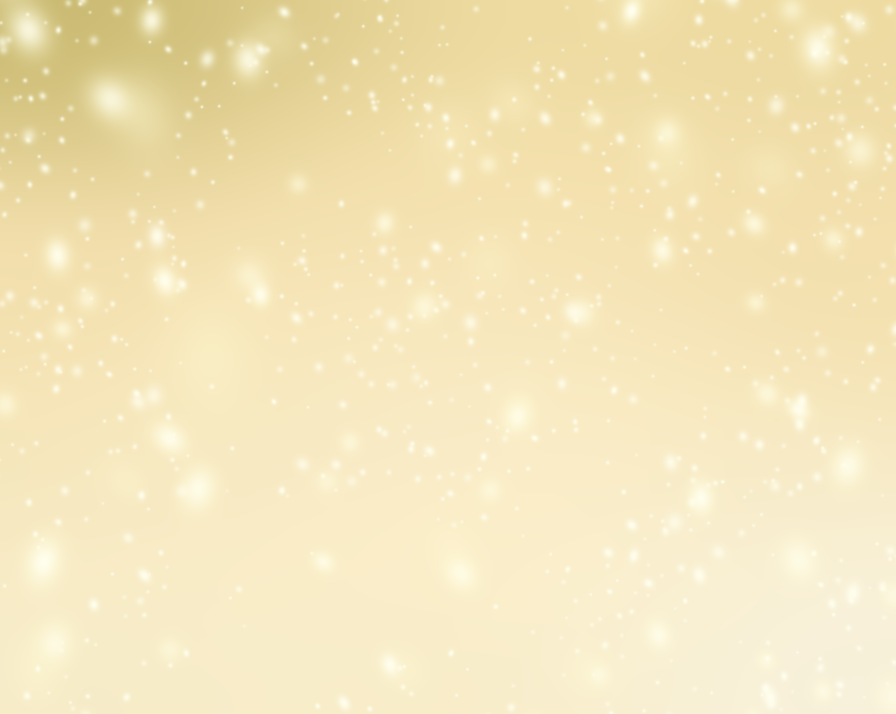
Write a Shadertoy shader that draws this background.

```glsl
// Warm cream-gold gradient scattered with soft glowing specks and hazy lights.

const vec3 TOP_COLOR    = vec3(0.930, 0.857, 0.630);
const vec3 MIDDLE_COLOR = vec3(0.955, 0.880, 0.685);
const vec3 BOTTOM_COLOR = vec3(0.968, 0.925, 0.785);
const vec3 CORNER_SHADE = vec3(0.770, 0.710, 0.420);
const vec3 CORNER_LIGHT = vec3(0.975, 0.950, 0.870);
const vec3 POOL_COLOR   = vec3(0.985, 0.935, 0.795);
const vec3 HALO_COLOR   = vec3(1.000, 0.980, 0.830);
const vec3 CORE_COLOR   = vec3(1.000, 1.000, 0.940);

// Cell sizes in canvas heights
const float FINE_CELL  = 0.022;
const float SPECK_CELL = 0.036;
const float BEAD_CELL  = 0.070;
const float GLOW_CELL  = 0.120;
const float HAZE_CELL  = 0.210;

const float CLUSTER_SCALE = 5.0;   // frequency of the speck clusters
const float CLUSTER_GAIN  = 2.2;   // contrast of the speck clusters
const float MOTTLE_AMOUNT = 0.012; // faint unevenness of the backdrop
const float MIN_STRENGTH  = 0.50;  // opacity of the faintest light

vec3 hash3(vec2 p) {
    vec3 q = fract(p.xyx * vec3(0.1031, 0.1030, 0.0973));
    q += dot(q, q.yxz + 33.33);
    return fract((q.xxy + q.yzz) * q.zyx);
}

float gradientDot(vec2 cell, vec2 offset) {
    float angle = 6.2832 * hash3(cell + 71.0).x;
    return dot(vec2(cos(angle), sin(angle)), offset);
}

float gradientNoise(vec2 p) {
    vec2 i = floor(p), f = fract(p);
    vec2 u = f * f * f * (f * (f * 6.0 - 15.0) + 10.0);
    vec2 e = vec2(1.0, 0.0);
    float low  = mix(gradientDot(i, f), gradientDot(i + e, f - e), u.x);
    float high = mix(gradientDot(i + e.yx, f - e.yx), gradientDot(i + 1.0, f - 1.0), u.x);
    return mix(low, high, u.y);
}

// Relative speck density: clustered, thinner towards the lower left
float clusterDensity(vec2 p) {
    float clusters = 0.85 + CLUSTER_GAIN * gradientNoise(p * CLUSTER_SCALE + 3.7);
    float thinning = 1.0 - 0.6 * smoothstep(0.65, 0.1, length(p - vec2(0.4, 0.1)));
    return max(clusters, 0.06) * thinning;
}

// Jittered grid of soft lights; radii are fractions of the cell size
float lightLayer(vec2 p, float cellSize, vec2 radii, float chance,
                 float clustering, float stretch, float seed) {
    vec2 g = p / cellSize + seed;
    vec2 home = floor(g);
    float dark = 1.0;
    for (int y = -1; y <= 1; y++) {
        for (int x = -1; x <= 1; x++) {
            vec2 cell = home + vec2(x, y);
            vec3 place = hash3(cell + seed * 7.0);
            vec3 look = hash3(cell + seed * 13.0 + 40.0);
            vec2 center = cell + place.xy;
            float density = mix(1.0, clusterDensity((center - seed) * cellSize), clustering);
            if (place.z > chance * density) continue;

            vec2 d = g - center;
            float angle = 1.2 + 1.4 * look.z;
            vec2 axis = vec2(cos(angle), sin(angle));
            d -= axis * dot(d, axis) * stretch * look.y;
            float r = mix(radii.x, radii.y, look.x * look.x);
            float strength = mix(MIN_STRENGTH, 1.0, look.y);
            dark *= 1.0 - strength * exp(-dot(d, d) / (r * r));
        }
    }
    return 1.0 - dark;
}

vec3 backdrop(vec2 uv, vec2 p) {
    vec3 color = mix(BOTTOM_COLOR, MIDDLE_COLOR, smoothstep(0.05, 0.65, uv.y));
    color = mix(color, TOP_COLOR, smoothstep(0.6, 1.05, uv.y));
    float pool  = smoothstep(0.55, 0.0, length((uv - vec2(0.52, 0.32)) * vec2(0.9, 1.1)));
    float shade = smoothstep(0.62, 0.0, length((uv - vec2(0.0, 1.0)) * vec2(1.0, 1.6)));
    float light = smoothstep(0.55, 0.0, length(uv - vec2(1.0, 0.0)));
    color = mix(color, POOL_COLOR, 0.75 * pool);
    color = mix(color, CORNER_SHADE, 0.9 * shade);
    color = mix(color, CORNER_LIGHT, 0.9 * light);
    return color + MOTTLE_AMOUNT * gradientNoise(p * vec2(2.0, 4.0));
}

void mainImage(out vec4 fragColor, in vec2 fragCoord) {
    vec2 uv = fragCoord / iResolution.xy;
    vec2 p = fragCoord / iResolution.y;
    vec3 color = backdrop(uv, p);

    // Wide veils and the halos of the larger lights
    float haze = lightLayer(p, HAZE_CELL, vec2(0.13, 0.28), 0.5, 0.0, 0.3, 5.0);
    float glow = lightLayer(p, GLOW_CELL, vec2(0.11, 0.23), 0.62, 0.3, 0.3, 11.0);
    color = mix(color, HALO_COLOR, 0.38 * haze);
    color = mix(color, mix(HALO_COLOR, CORE_COLOR, glow), glow);

    // Small sharp lights
    float beads  = lightLayer(p, BEAD_CELL, vec2(0.09, 0.17), 0.18, 0.5, 0.3, 23.0);
    float specks = lightLayer(p, SPECK_CELL, vec2(0.09, 0.18), 0.48, 1.0, 0.2, 31.0);
    float fine   = lightLayer(p, FINE_CELL, vec2(0.09, 0.16), 0.22, 1.0, 0.0, 47.0);
    color = mix(color, CORE_COLOR, 0.92 * beads);
    color = mix(color, CORE_COLOR, 0.92 * specks);
    color = mix(color, CORE_COLOR, 0.85 * fine);

    fragColor = vec4(clamp(color, 0.0, 1.0), 1.0);
}
```
